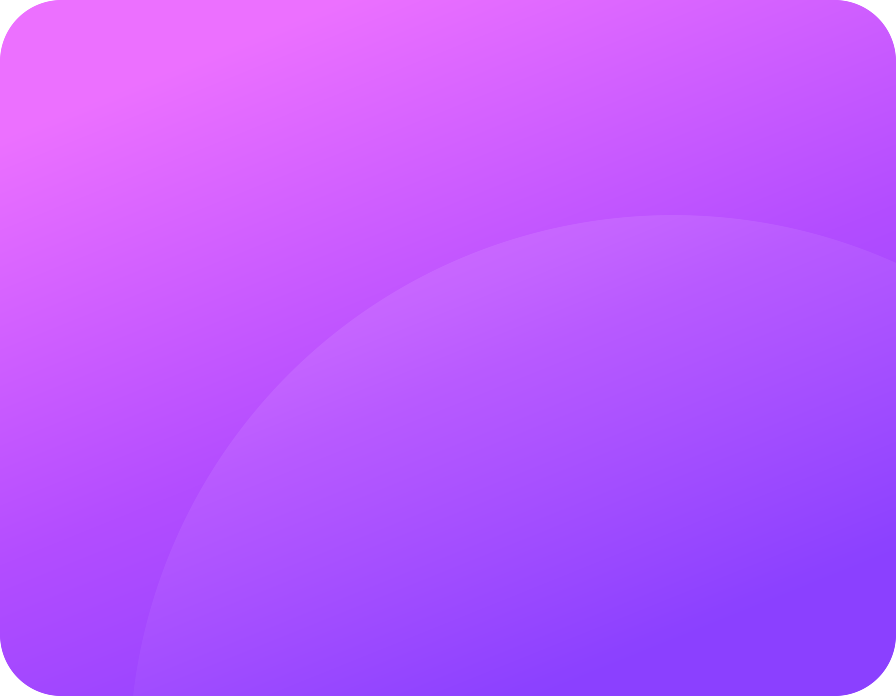
Give the GLSL for this background, as a WebGL 2 fragment shader.

```glsl
#version 300 es
precision highp float;

uniform vec2 u_resolution;
out vec4 fragColor;

float roundedBox(vec2 p, vec2 halfSize, float radius) {
    vec2 q = abs(p) - halfSize + radius;
    return length(max(q, 0.0)) + min(max(q.x, q.y), 0.0) - radius;
}

// Coverage of a shape from its signed distance, one pixel soft
float coverage(float dist) {
    float pixel = 1.0 / u_resolution.y;
    return 1.0 - smoothstep(-0.5 * pixel, 0.5 * pixel, dist);
}

void main() {
    // Canvas height is one unit
    vec2 p = gl_FragCoord.xy / u_resolution.y;
    vec2 size = vec2(u_resolution.x / u_resolution.y, 1.0);

    // Diagonal gradient running from the upper left to the lower right
    float slope = dot(vec2(p.x, 1.0 - p.y), vec2(0.374, 0.927));
    vec3 pink = vec3(0.925, 0.44, 1.0);
    vec3 purple = vec3(0.70, 0.30, 1.0);
    vec3 violet = vec3(0.545, 0.25, 1.0);
    vec3 color = mix(pink, purple, clamp((slope - 0.184) / 0.569, 0.0, 1.0));
    color = mix(color, violet, clamp((slope - 0.753) / 0.451, 0.0, 1.0));

    // Large translucent disc, fading along the gradient
    float disc = coverage(length(p - vec2(0.967, -0.09)) - 0.781);
    float sheen = 0.095 * (1.0 - clamp((slope - 0.635) / 0.602, 0.0, 1.0));
    color = mix(color, vec3(1.0), disc * sheen);

    // Rounded card on white
    float card = coverage(roundedBox(p - 0.5 * size, 0.5 * size, 0.088));
    fragColor = vec4(mix(vec3(1.0), color, card), 1.0);
}
```
